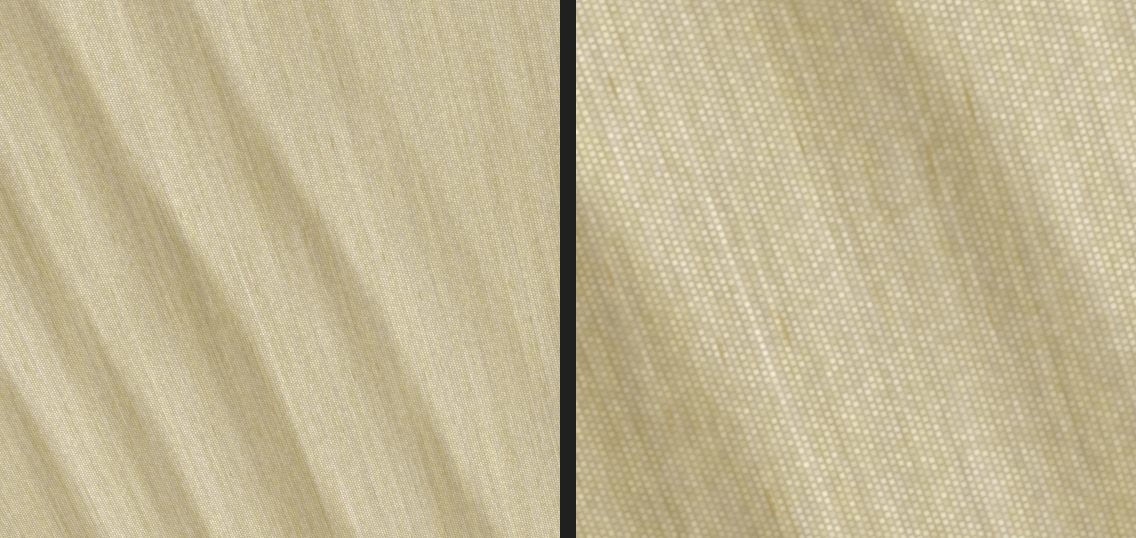
Left, the full canvas; right, a detail of the centre.
Write a Shadertoy shader that draws this texture.

```glsl
const vec3 SILK = vec3(0.778, 0.732, 0.600);        // middle tone
const vec3 TONE_STEP = vec3(0.054, 0.059, 0.073);   // change per unit of tone
const vec3 GOLD_SHIFT = vec3(0.004, 0.003, -0.034); // yellow thread tint
const vec3 SLUB_COLOR = vec3(0.69, 0.60, 0.38);
const vec3 KNOT_COLOR = vec3(0.88, 0.84, 0.68);

const float FOLD_SLOPE = 0.60;
const float FOLD_BEND = 0.03;
const float FOLD_SOFTNESS = 0.026;
const float FOLD_LIGHT = 0.72;
const float FOLD_SHADOW = 1.08;
const int FOLD_COUNT = 5;
// edge position, shadow width, light width, strength
const vec4 FOLDS[FOLD_COUNT] = vec4[](
    vec4(-0.393, 0.105, 0.100, 1.10),
    vec4(-0.190, 0.120, 0.120, 0.95),
    vec4( 0.085, 0.190, 0.130, 1.15),
    vec4( 0.355, 0.150, 0.150, 1.00),
    vec4( 0.610, 0.150, 0.150, 0.35));

const float THREAD_SLOPE = 0.42;
const float THREAD_FAN = 0.20;
const float WARP_COUNT = 178.0;
const float WEFT_COUNT = 205.0;
const float WEAVE_CONTRAST = 1.9;
const float STREAK_CONTRAST = 1.25;
const float MOTTLE_CONTRAST = 0.4;
const float GRAIN_CONTRAST = 0.75;
const float GOLD_CONTRAST = 0.95;
const vec2 SLUB_GRID = vec2(20.0, 9.0);
const float SLUB_CHANCE = 0.30;
const float TAU = 6.2831853;

float hash(vec2 p) {
    vec3 q = fract(p.xyx * 0.1031);
    q += dot(q, q.yzx + 33.33);
    return fract((q.x + q.y) * q.z);
}

float noise(vec2 p) {
    vec2 i = floor(p), f = fract(p);
    f = f * f * (3.0 - 2.0 * f);
    float low = mix(hash(i), hash(i + vec2(1, 0)), f.x);
    float high = mix(hash(i + vec2(0, 1)), hash(i + vec2(1, 1)), f.x);
    return mix(low, high, f.y);
}

// Soft shadow before each fold edge, fading light after it
float foldTone(vec2 p) {
    float s = p.x - FOLD_SLOPE * p.y + FOLD_BEND * pow(p.y, 4.0);
    s += 0.035 * (noise(p * 3.5 + 7.0) - 0.5);
    float tone = 0.0;
    for (int i = 0; i < FOLD_COUNT; i++) {
        vec4 fold = FOLDS[i];
        float d = s - fold.x;
        float past = smoothstep(-FOLD_SOFTNESS, FOLD_SOFTNESS, d);
        float shadow = smoothstep(-fold.y, -0.3 * fold.y, d) * (1.0 - past);
        float light = past * exp(-pow(max(d, 0.0) / fold.z, 2.0));
        tone += fold.w * (FOLD_LIGHT * light - FOLD_SHADOW * shadow);
    }
    return tone;
}

// Staggered glints where the weft crosses the warp
float weave(vec2 thread) {
    vec2 w = thread * vec2(WARP_COUNT, WEFT_COUNT);
    vec2 blur = fwidth(w);
    float visible = 1.0 - smoothstep(0.7, 1.2, max(blur.x, blur.y));
    w.y += 0.5 * mod(floor(w.x), 2.0);
    vec2 bump = 0.5 - 0.5 * cos(TAU * w);
    float glint = sqrt(bump.x * bump.y) * (0.6 + 0.8 * hash(floor(w)));
    return (glint - 0.405) * visible;
}

// Long thread irregularities at two widths
float streaks(vec2 thread) {
    float fine = noise(thread * vec2(165.0, 6.0) + 31.0) - 0.5;
    float wide = noise(thread * vec2(65.0, 2.5) + 83.0) - 0.5;
    return 0.75 * fine + 0.4 * wide;
}

// x: thick yellow slubs, y: small pale knots
vec2 flecks(vec2 thread) {
    vec2 cell = floor(thread * SLUB_GRID);
    vec2 offset = vec2(hash(cell + 11.0), hash(cell + 47.0));
    vec2 d = (fract(thread * SLUB_GRID) - 0.2 - 0.6 * offset) / SLUB_GRID;
    d.x += 0.003 * (noise(thread * 90.0) - 0.5);
    float size = 0.5 + 0.5 * hash(cell + 71.0);
    float pick = hash(cell + 5.0);
    float slub = 1.0 - smoothstep(0.3, 1.0, length(d / (size * vec2(0.0045, 0.021))));
    float knot = 1.0 - smoothstep(0.4, 1.0, length(d / (size * vec2(0.006, 0.009))));
    return vec2(slub * step(pick, SLUB_CHANCE), knot * step(0.97, pick));
}

void mainImage(out vec4 fragColor, in vec2 fragCoord) {
    // Height units, measured downward from the top
    vec2 p = vec2(fragCoord.x, iResolution.y - fragCoord.y) / iResolution.y;

    // Coordinates across and along the slightly fanned threads
    float across = (p.x - THREAD_SLOPE * p.y) / (1.0 - THREAD_FAN * p.y);
    vec2 thread = vec2(across, p.y + 0.35 * p.x);

    // Folds, broad mottling, streaks, weave and grain
    float folds = foldTone(p);
    float tone = folds;
    tone += MOTTLE_CONTRAST * (noise(thread * vec2(8.0, 3.0) + 19.0) - 0.5);
    tone += STREAK_CONTRAST * streaks(thread);
    tone += WEAVE_CONTRAST * (1.0 + 0.25 * folds) * weave(thread);
    tone += GRAIN_CONTRAST * (noise(thread * vec2(210.0, 130.0)) - 0.5);

    // Thread tint and scattered flecks
    float gold = noise(thread * vec2(90.0, 7.0) + 57.0) - 0.5;
    gold += noise(thread * vec2(170.0, 90.0) + 3.0) - 0.5;
    vec3 color = SILK + TONE_STEP * tone + GOLD_SHIFT * GOLD_CONTRAST * gold;
    vec2 fleck = flecks(thread);
    color = mix(color, SLUB_COLOR + 0.5 * TONE_STEP * tone, 0.45 * fleck.x);
    color = mix(color, KNOT_COLOR, 0.6 * fleck.y);
    fragColor = vec4(clamp(color, 0.0, 1.0), 1.0);
}
```
